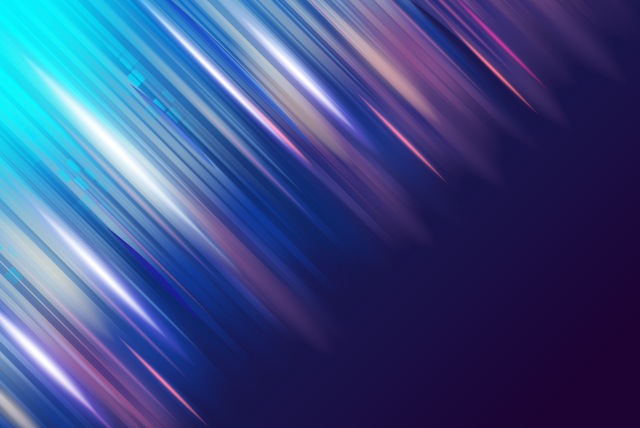
Reproduce this background procedurally as a WebGL 1 fragment shader.

```glsl
precision highp float;
uniform vec2 u_resolution;
const vec3 NAVY = vec3(0.095, 0.085, 0.3), PLUM = vec3(0.11, 0.01, 0.2);
const vec3 BLUE = vec3(0.05, 0.2, 0.55), AZURE = vec3(0.04, 0.48, 0.9);
const vec3 CYAN = vec3(0.02, 0.98, 1.0), SKY = vec3(0.42, 0.66, 0.85);
const vec3 PALE = vec3(0.76, 0.8, 0.8), MAUVE = vec3(0.55, 0.31, 0.52);
const vec3 VIOLET = vec3(0.42, 0.22, 0.95), INDIGO = vec3(0.12, 0.1, 0.62);
const vec3 GOLD = vec3(0.85, 0.72, 0.35), EMBER = vec3(1.0, 0.36, 0.25);
const vec3 CRIMSON = vec3(0.75, 0.05, 0.3);

vec2 hash2(vec2 p) {
  return fract(sin(vec2(dot(p, vec2(127.1, 311.7)), dot(p, vec2(269.5, 183.3)))) * 43758.55);
}
float corner(vec2 cell, vec2 f, vec2 o) {
  return dot(hash2(cell + o) * 2.0 - 1.0, f - o);
}
float gradientNoise(vec2 p) {
  vec2 c = floor(p), f = fract(p), u = f * f * (3.0 - 2.0 * f);
  float low = mix(corner(c, f, vec2(0.0)), corner(c, f, vec2(1.0, 0.0)), u.x);
  float high = mix(corner(c, f, vec2(0.0, 1.0)), corner(c, f, vec2(1.0)), u.x);
  return mix(low, high, u.y);
}
float bell(float x, float centre, float width) {
  float v = (x - centre) / width;
  return exp(-v * v);
}
float slab(float x, float a, float b, float soft) {
  return smoothstep(a - soft, a + soft, x) * (1.0 - smoothstep(b - soft, b + soft, x));
}
// Tapered streak; shape is (across, along, half width, half length)
float spindle(vec2 q, vec4 shape) {
  float u = (q.y - shape.y) / shape.w, taper = max(1.0 - u * u, 0.0);
  return taper * bell(q.x, shape.x, shape.z * taper + 0.0008);
}
void glint(inout vec3 col, vec2 q, vec4 shape, vec3 tint) {
  col = 1.0 - (1.0 - col) * (1.0 - tint * spindle(q, shape));
}
// White core inside a tinted halo
void flare(inout vec3 col, vec2 q, vec4 shape, vec3 tint) {
  glint(col, q, shape * vec4(1.0, 1.0, 2.4, 1.4), tint * 0.75);
  glint(col, q, shape, vec3(1.0));
}
// Flat blade, crisp on one side
void blade(inout vec3 col, vec2 q, vec4 shape, vec3 tint, float aa) {
  float u = clamp((q.y - shape.y) / shape.w, -1.0, 1.0);
  float w = shape.z * (1.0 - u * u), d = shape.x + w - q.x;
  float a = smoothstep(0.0, aa, d) * (1.0 - smoothstep(w * 0.5, w * 2.0 + aa, d));
  col = mix(col, tint, a * 0.85 * step(abs(u), 0.999));
}
float warmth(float s) {
  float w = bell(s, -0.04, 0.06) + bell(s, 0.42, 0.09) + bell(s, -0.65, 0.09);
  return clamp(w + smoothstep(0.52, 0.75, s) - 0.9 * bell(s, 0.94, 0.04), 0.0, 1.0);
}
float paleness(vec2 q) {
  float lanes = bell(q.x, -0.05, 0.12) + bell(q.x, 0.22, 0.07) + bell(q.x, -0.46, 0.1);
  lanes += 0.75 * (bell(q.x, -0.8, 0.13) + bell(q.x, 0.48, 0.06));
  return min(lanes, 1.0) * bell(q.y, 0.7 + 0.1 * abs(q.x), 0.28);
}
float cyanGlow(vec2 q) {
  vec2 d = (q - vec2(-0.12, 0.16)) / vec2(0.5, 0.42);
  return exp(-dot(d, d) * dot(d, d));
}
// Broad colour areas, q = (across, along)
vec3 field(vec2 q, float warm) {
  float n = gradientNoise(vec2(q.x * 13.0, q.y * 0.8));
  float fade = 1.0 - smoothstep(0.9, 1.55, q.y + 0.25 * n);
  fade *= 1.0 - 0.8 * smoothstep(1.0, 1.5, q.x);
  vec3 col = mix(NAVY, PLUM, smoothstep(1.4, 2.35, q.y));
  col = mix(col, mix(AZURE, BLUE, smoothstep(0.45, 1.0, q.y)), fade);
  col = mix(col, MAUVE, warm * sqrt(fade) * 0.75 * smoothstep(0.5, 0.95, q.y));
  col = mix(col, PALE, paleness(q) * clamp(0.8 + n, 0.0, 0.95));
  return mix(col, CYAN, cyanGlow(q));
}
// Overlapping translucent bars with staggered ends
vec3 bars(vec3 col, vec2 q, float warm, float aa) {
  for (int i = 0; i < 4; i++) {
    float k = float(i), freq = 6.0 + 9.0 * k, x = q.x * freq + k * 0.37;
    vec2 h = hash2(vec2(floor(x), k + 3.0));
    float end = 1.05 + 0.5 * h.y;
    float mask = slab(fract(x), 0.05, 0.5 + 0.45 * h.y, aa * freq * 0.6);
    mask *= smoothstep(0.1, 0.7, q.y + 0.3 * h.x) * (1.0 - smoothstep(end - 0.3, end, q.y));
    mask *= (1.0 - 0.7 * smoothstep(1.0, 1.45, q.x)) * (1.0 - 0.7 * cyanGlow(q));
    vec3 lit = mix(mix(SKY, PALE, h.y), mix(BLUE * 1.2, MAUVE * 1.1, warm), smoothstep(0.75, 1.1, q.y));
    vec3 shade = mix(AZURE * 0.8, mix(BLUE, INDIGO, 0.6 * warm) * 0.75, smoothstep(0.5, 1.0, q.y));
    col = mix(col, mix(lit, shade, step(0.58, h.x)), mask * 0.42);
  }
  return col;
}
// Small cyan tiles along a few lanes
vec3 tiles(vec3 col, vec2 q, float aa) {
  vec2 grid = vec2(44.0, 17.0), f = fract(q * grid);
  float lane = bell(q.x, 0.13, 0.04) + bell(q.x, -0.23, 0.06) + bell(q.x, -0.6, 0.04);
  float on = step(0.62, hash2(floor(q * grid)).x) * lane * bell(q.y, 0.52, 0.16);
  float box = slab(f.x, 0.08, 0.92, aa * grid.x) * slab(f.y, 0.08, 0.92, aa * grid.y);
  return mix(col, mix(AZURE, CYAN, 0.75), box * on * 0.85);
}
void main() {
  vec2 p = gl_FragCoord.xy / u_resolution.y, q = vec2(p.x + p.y - 1.0, p.x - p.y + 1.0);
  float aa = 1.5 / u_resolution.y, warm = warmth(q.x);
  vec3 col = tiles(bars(field(q, warm), q, warm, aa), q, aa);
  // Dark blades
  blade(col, q, vec4(-0.28, 1.0, 0.016, 0.22), INDIGO, aa);
  blade(col, q, vec4(0.11, 0.7, 0.016, 0.2), BLUE * 1.3, aa);
  blade(col, q, vec4(0.39, 0.68, 0.022, 0.4), BLUE * 1.4, aa);
  blade(col, q, vec4(0.96, 1.25, 0.025, 0.3), NAVY, aa);
  // Golden hazes
  glint(col, q, vec4(0.44, 0.92, 0.04, 0.3), GOLD * 0.65);
  glint(col, q, vec4(0.74, 1.03, 0.035, 0.3), GOLD * 0.6);
  glint(col, q, vec4(-0.53, 0.74, 0.04, 0.34), GOLD * 0.5);
  glint(col, q, vec4(-0.93, 0.97, 0.03, 0.25), GOLD * 0.8);
  // Scattered fine lines
  for (int i = 0; i < 26; i++) {
    vec2 h = hash2(vec2(float(i), 7.0)), g = hash2(vec2(float(i), 19.0));
    vec4 shape = vec4(-0.95 + 0.09 * (float(i) + h.x), 0.65 + 0.4 * h.y, 0.003 + 0.005 * g.y, 0.25 + 0.2 * g.x);
    glint(col, q, shape, mix(mix(SKY, EMBER, step(0.4, g.x)), VIOLET, 0.4 * g.y) * 0.5);
  }
  // White flares
  flare(col, q, vec4(-0.075, 0.6, 0.028, 0.44), SKY);
  flare(col, q, vec4(0.525, 0.87, 0.014, 0.28), VIOLET);
  flare(col, q, vec4(-0.4, 0.87, 0.016, 0.32), VIOLET);
  flare(col, q, vec4(-0.74, 0.92, 0.022, 0.28), VIOLET);
  flare(col, q, vec4(0.33, 0.68, 0.008, 0.37), VIOLET);
  // Fine embers
  glint(col, q, vec4(0.342, 0.95, 0.006, 0.18), EMBER);
  glint(col, q, vec4(0.99, 1.31, 0.005, 0.22), EMBER);
  glint(col, q, vec4(0.617, 1.26, 0.006, 0.22), EMBER);
  glint(col, q, vec4(1.07, 1.25, 0.006, 0.25), CRIMSON);
  glint(col, q, vec4(-0.51, 1.27, 0.006, 0.22), EMBER);
  gl_FragColor = vec4(col, 1.0);
}
```
